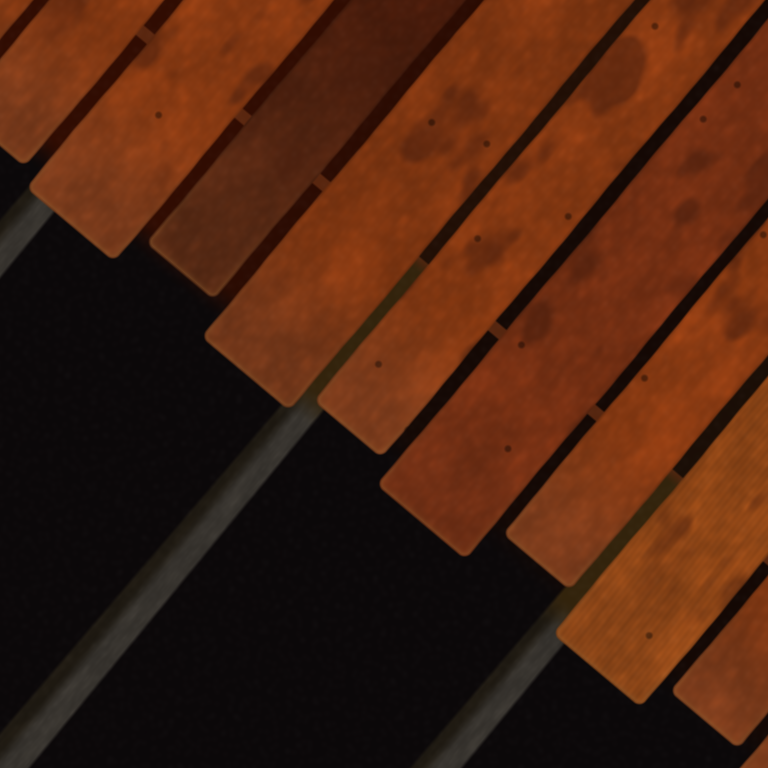
A three.js fragment shader for this pattern:

```glsl
// Diagonal row of worn wooden slats, wide and narrow in turn, over dark ground with grey beams.
#define PITCH 0.2995
#define ROW_START 0.1745
#define WIDE_HALF 0.0752
#define NARROW_HALF 0.0577
#define BEAM_PITCH 0.435
#define BEAM_START 0.643
#define CROSSBAR 0.087
#define SOFT 0.0018
#define DARK_SLAT 1.0
#define RED_SLAT 4.0
#define PALE_SLAT 6.0

varying vec2 vUv;

float hash(vec2 p) {
  return fract(sin(dot(p, vec2(127.1, 311.7))) * 43758.5);
}

// Smooth cellular noise: density of soft spots around scattered points, near zero on average.
float cells(vec2 p) {
  vec2 base = floor(p);
  float density = 0.0;
  for (int y = -1; y <= 1; y++) {
    for (int x = -1; x <= 1; x++) {
      vec2 cell = base + vec2(float(x), float(y));
      vec2 offset = cell + vec2(hash(cell), hash(cell + 41.3)) - p;
      density += exp(-7.0 * dot(offset, offset));
    }
  }
  return density - 0.45;
}

// Layered blotches.
float mottle(vec2 p) {
  float sum = 0.0;
  float weight = 0.5;
  for (int i = 0; i < 3; i++) {
    sum += weight * cells(p);
    p = mat2(1.7, 1.1, -1.1, 1.7) * p + 7.3;
    weight *= 0.6;
  }
  return sum;
}

float cover(float d) {
  return 1.0 - smoothstep(-SOFT, SOFT, d);
}

// Is this the slat with the given number?
float isSlat(float id, float number) {
  return 1.0 - step(0.5, abs(id - number));
}

// Ground, shadowed gaps, crossbar and beams below the slats.
vec3 underside(float along, float across) {
  vec3 ground = vec3(0.046, 0.033, 0.037);
  vec3 gap = mix(vec3(0.19, 0.05, 0.01), vec3(0.08, 0.035, 0.02), smoothstep(0.35, 0.8, across));
  vec3 color = mix(ground, gap, smoothstep(-0.14, -0.09, along));
  color = mix(color, vec3(0.38, 0.17, 0.07), 0.85 * cover(abs(along - CROSSBAR) - 0.008));

  float side = mod(across - BEAM_START + 0.5 * BEAM_PITCH, BEAM_PITCH) - 0.5 * BEAM_PITCH;
  float halfWidth = 0.0215 - 0.010 * along;
  vec3 beam = mix(vec3(0.12, 0.10, 0.07), vec3(0.215, 0.20, 0.18), smoothstep(-0.016, 0.002, side));
  beam *= 1.0 + 0.2 * mottle(vec2(along * 18.0, across * 60.0));
  beam = mix(beam, vec3(0.20, 0.14, 0.05), smoothstep(-0.17, -0.12, along));
  float visible = 1.0 - 0.8 * smoothstep(CROSSBAR - 0.01, CROSSBAR + 0.01, along);
  return mix(color, beam, visible * smoothstep(0.003, -0.003, abs(side) - halfWidth));
}

vec3 wood(float along, float across, float id, float end, float d) {
  vec2 grainSpace = vec2(along, across);
  float fromEnd = along - end;
  float blotch = mottle(grainSpace * vec2(8.0, 13.0) + id * 3.7);
  float fine = cells(grainSpace * vec2(50.0, 75.0) + id);
  float streak = sin(across * 620.0 + 3.0 * sin(along * 9.0)) * sin(across * 271.0 + along * 14.0);

  // Greyer at the cut end, richer further up.
  vec3 color = mix(vec3(0.47, 0.225, 0.105), vec3(0.515, 0.218, 0.068), smoothstep(0.02, 0.22, fromEnd));
  color *= 0.96 + 0.08 * hash(vec2(id, 5.0));
  color = mix(color, vec3(0.44, 0.175, 0.075), 0.75 * isSlat(id, RED_SLAT));
  color = mix(color, vec3(0.56, 0.28, 0.09), 0.85 * isSlat(id, PALE_SLAT));
  vec3 darkWood = mix(vec3(0.345, 0.165, 0.08), vec3(0.27, 0.10, 0.04), smoothstep(0.0, 0.55, fromEnd));
  color = mix(color, darkWood, isSlat(id, DARK_SLAT));

  // Blotches, dark stains, grain and a few specks.
  color *= 1.0 + 0.2 * blotch + 0.06 * fine + streak * mix(0.008, 0.04, isSlat(id, PALE_SLAT));
  float stainSpots = mottle(grainSpace * vec2(5.5, 9.0) + id * 1.3 + 20.0);
  float stain = smoothstep(0.12, 0.42, stainSpots) * smoothstep(0.05, 0.25, fromEnd);
  color = mix(color, vec3(0.27, 0.11, 0.05), 0.5 * stain);
  vec2 speckSpace = grainSpace * 14.0;
  vec2 speckCell = floor(speckSpace);
  vec2 speckPoint = 0.2 + 0.6 * vec2(hash(speckCell), hash(speckCell + 9.1));
  float speck = 1.0 - smoothstep(0.03, 0.09, distance(fract(speckSpace), speckPoint));
  color *= 1.0 - 0.4 * speck * step(0.88, hash(speckCell + 3.7));

  // Pale worn rim at the end, faint shade along the edges.
  float rim = exp(-abs(d + 0.003) / 0.003);
  color = mix(color, vec3(0.60, 0.40, 0.20), 0.4 * rim * exp(-fromEnd * 14.0));
  return color * (1.0 - 0.15 * smoothstep(-0.005, 0.0, d));
}

void main() {
  // Axes along and across the slats, from the upper left corner.
  vec2 p = vUv - vec2(0.0, 1.0);
  float along = dot(p, vec2(0.643, 0.766));
  float across = dot(p, vec2(0.766, -0.643));

  // Each repeat is one wide and one narrow slat with staggered ends.
  float pair = floor((across - ROW_START) / PITCH);
  float local = across - ROW_START - pair * PITCH;
  float narrow = step(0.1665, local);
  float id = 2.0 * pair + narrow;
  float halfWidth = mix(WIDE_HALF, NARROW_HALF, narrow);
  float center = mix(0.0835, 0.232, narrow);
  float stagger = 0.0042 * pair + 0.0107 * cos(3.14159 * pair);
  float end = mix(-0.164 - 0.006 * hash(vec2(id, 1.0)), -0.131 + stagger, narrow);

  // Rounded slat outline with slightly uneven edges.
  float wobble = 0.0006 * sin(along * 23.0 + id * 2.0) + 0.0002 * sin(along * 113.0 + id);
  float radius = 0.011;
  vec2 q = vec2(abs(local - center) - halfWidth + wobble, end - along) + radius;
  float d = length(max(q, 0.0)) + min(max(q.x, q.y), 0.0) - radius;

  vec3 color = underside(along, across);
  color = mix(color, wood(along, across, id, end, d), cover(d));
  color += 0.008 * cells(vUv * 90.0);
  gl_FragColor = vec4(color, 1.0);
}
```
